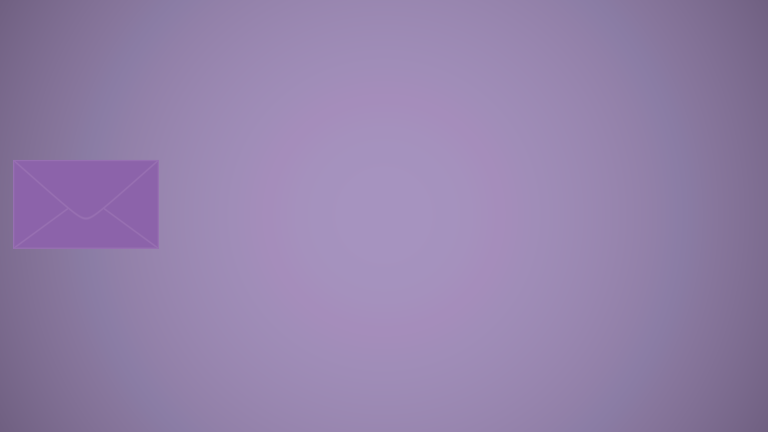
Reproduce this background procedurally as a WebGL 1 fragment shader.

```glsl
precision highp float;
// A soft lilac vignette with a flat purple envelope at the left.

uniform vec2 u_resolution;

#define GLOW_COLOR vec3(0.652, 0.577, 0.750)
#define RIM_COLOR vec3(0.445, 0.382, 0.515)
#define PAPER_COLOR vec3(0.550, 0.390, 0.665)
#define FOLD_COLOR vec3(0.605, 0.450, 0.705)
#define ENVELOPE_CENTER vec2(0.199, 0.527)
#define ENVELOPE_HALF vec2(0.169, 0.103)
#define FOLD_WIDTH 0.0012
#define FLAP_ROUNDING 0.017
#define RING_TINT 0.010

float boxDistance(vec2 p, vec2 halfSize) {
  vec2 d = abs(p) - halfSize;
  return length(max(d, 0.0)) + min(max(d.x, d.y), 0.0);
}

float segmentDistance(vec2 p, vec2 a, vec2 b) {
  vec2 ab = b - a;
  return length(p - a - ab * clamp(dot(p - a, ab) / dot(ab, ab), 0.0, 1.0));
}

// Bell-shaped weight for a broad ring.
float ring(float radius, float center, float width) {
  float t = (radius - center) / width;
  return exp(-t * t);
}

// Radial falloff with faint pink and blue rings.
vec3 backdrop(vec2 p) {
  float radius = length(p);
  vec3 color = mix(GLOW_COLOR, RIM_COLOR, min(radius * radius, 1.1));
  color += RING_TINT * vec3(1.0, -1.0, 0.0) * ring(radius, 0.27, 0.05);
  color += RING_TINT * vec3(-1.0, 0.4, 0.8) * ring(radius, 0.69, 0.05);
  return color;
}

// Distance to the rounded flap and the two lower folds, mirrored about x = 0.
float foldDistance(vec2 p) {
  p.x = abs(p.x);
  float slope = 0.89;
  float flapY = slope * length(vec2(p.x, FLAP_ROUNDING)) - 0.048;
  float flap = abs(p.y - flapY) / length(vec2(1.0, slope));
  vec2 corner = vec2(ENVELOPE_HALF.x, -ENVELOPE_HALF.y);
  return min(flap, segmentDistance(p, corner, vec2(0.042, -0.010)));
}

void main() {
  float pixel = 1.0 / u_resolution.y;
  vec2 uv = gl_FragCoord.xy * pixel;
  vec2 middle = vec2(0.5 * u_resolution.x * pixel, 0.502);
  vec3 color = backdrop(uv - middle);

  // Envelope body, folds and thin pale border
  vec2 local = uv - ENVELOPE_CENTER;
  float body = boxDistance(local, ENVELOPE_HALF);
  float lines = min(foldDistance(local), abs(body + FOLD_WIDTH));
  float lineMask = 1.0 - smoothstep(0.0, FOLD_WIDTH + pixel, lines);
  vec3 paper = mix(PAPER_COLOR, FOLD_COLOR, 0.8 * lineMask);
  float bodyMask = 1.0 - smoothstep(-0.5 * pixel, 0.5 * pixel, body);
  color = mix(color, paper, bodyMask);

  gl_FragColor = vec4(color, 1.0);
}
```
